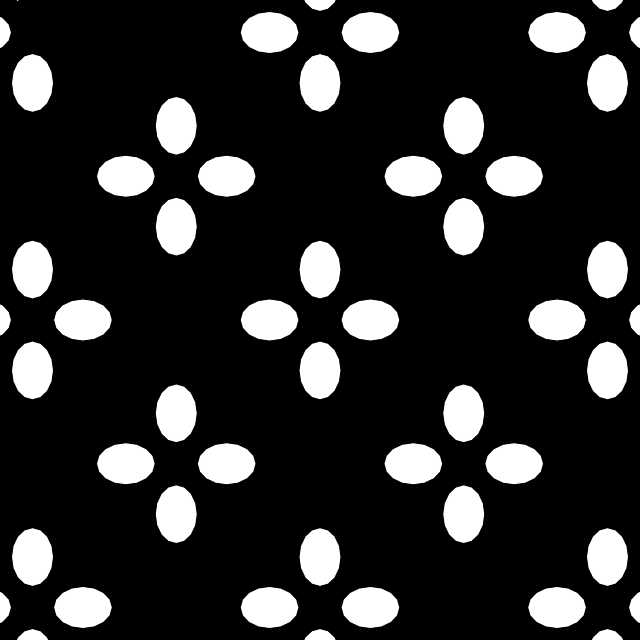
A WebGL 2 fragment shader for this pattern:

```glsl
#version 300 es
precision highp float;
// White four-petal flowers on black, set on a centred square lattice.
// Each point is folded to its nearest flower, then to one petal, whose
// outline is a 16-sided polygon stretched into an ellipse.
uniform vec2 u_resolution;
out vec4 fragColor;

// Approximate signed distance to a stretched 16-gon with corners on its axes.
float facetedEllipse(vec2 p, vec2 radii) {
  const float sector = 6.2831853 / 16.0;
  vec2 q = p / radii;
  float angle = mod(atan(q.y, q.x + 1e-6), sector) - 0.5 * sector;
  float edge = length(q) * cos(angle) - cos(0.5 * sector);
  float slope = length(q / radii) / max(length(q), 1e-4);
  return edge / max(slope, 1.0);
}

// Offset from the closest point of the centred unit lattice.
vec2 nearestFlower(vec2 p) {
  vec2 corner = p - round(p);
  vec2 centre = p - 0.5 - round(p - 0.5);
  return dot(corner, corner) < dot(centre, centre) ? corner : centre;
}

void main() {
  vec2 uv = gl_FragCoord.xy / u_resolution;
  float pixel = 1.0 / min(u_resolution.x, u_resolution.y);

  // Lattice spacing, with one flower at the middle of the canvas.
  const float spacing = 0.4492;
  vec2 grid = (uv - 0.5) / spacing;
  vec2 local = nearestFlower(grid);
  vec2 home = grid - local;

  // Fold the four petals onto the one that points along +x.
  vec2 petal = abs(local) * spacing;
  if (petal.y > petal.x) petal = petal.yx;
  float d = facetedEllipse(petal - vec2(0.0788, 0.0), vec2(0.045, 0.032));

  // The upper left flower lacks its top and right petals.
  if (home.x < -0.75 && home.y > 0.75 && local.x + local.y > 0.0) d = 1.0;

  // A tiny fleck remains on the top edge beside it.
  d = min(d, length(uv - vec2(0.0275, 1.0)) - 0.0013);

  float white = 1.0 - smoothstep(-0.6 * pixel, 0.6 * pixel, d);
  fragColor = vec4(vec3(white), 1.0);
}
```
